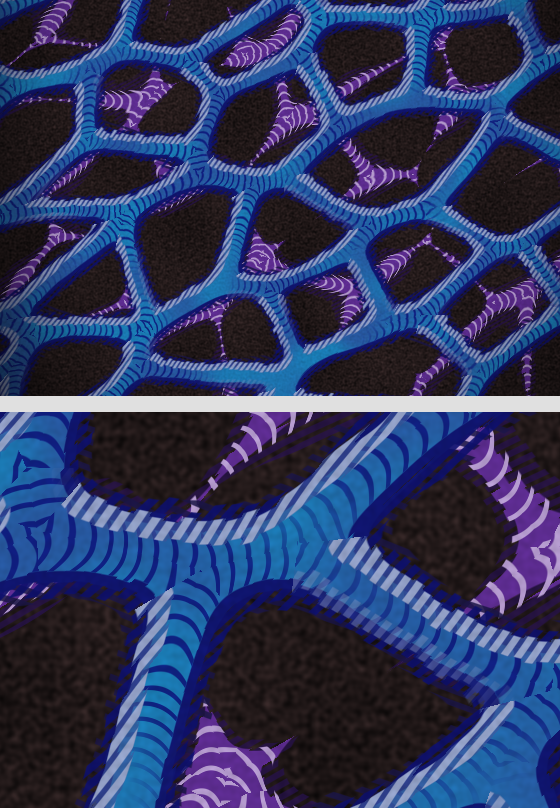
Top: the whole. Bottom: its middle third, enlarged.
Give the GLSL for this pattern, as a WebGL 2 fragment shader.

```glsl
#version 300 es
precision highp float;

uniform vec2 u_resolution;
out vec4 fragColor;

vec2 hash2(vec2 p) {
  p = vec2(dot(p, vec2(127.1, 311.7)), dot(p, vec2(269.5, 183.3)));
  return fract(sin(p) * 43758.5);
}

// Gradient noise, about -0.7 to 0.7
float noise(vec2 p) {
  vec2 i = floor(p), f = fract(p), u = f * f * (3.0 - 2.0 * f);
  vec2 x = vec2(1, 0), y = vec2(0, 1);
  float a = dot(hash2(i) * 2.0 - 1.0, f);
  float b = dot(hash2(i + x) * 2.0 - 1.0, f - x);
  float c = dot(hash2(i + y) * 2.0 - 1.0, f - y);
  float d = dot(hash2(i + 1.0) * 2.0 - 1.0, f - 1.0);
  return mix(mix(a, b, u.x), mix(c, d, u.x), u.y);
}

vec2 turn(vec2 p, float angle) {
  float c = cos(angle), s = sin(angle);
  return mat2(c, s, -s, c) * p;
}

// Rounded cell web: xy = direction to the nearest strand, z = distance to it
vec3 web(vec2 p, vec2 scale) {
  vec2 q = p * scale, home = floor(q), site = q, siteId = home, normal = vec2(1, 0);
  float best = 1e3;
  for (int j = -1; j <= 1; j++)
    for (int i = -1; i <= 1; i++) {
      vec2 id = home + vec2(i, j), c = id + 0.1 + 0.8 * hash2(id);
      float d = dot(c - q, c - q);
      if (d < best) { best = d; site = c; siteId = id; }
    }
  float sum = 0.0, nearest = 1e3;
  for (int j = -2; j <= 2; j++)
    for (int i = -2; i <= 2; i++) {
      if (i == 0 && j == 0) continue;
      vec2 id = siteId + vec2(i, j), c = id + 0.1 + 0.8 * hash2(id);
      vec2 across = c - site, n = across * scale;
      float d = dot(0.5 * (c + site) - q, across) / length(n);
      sum += exp(-70.0 * d);
      if (d < nearest) { nearest = d; normal = normalize(n); }
    }
  return vec3(normal, -log(sum) / 70.0);
}

// Parallel pen strokes: x = ink, y = random raggedness of the stroke ends
vec2 strokes(vec2 p, float angle, float pitch, float thickness) {
  vec2 q = turn(p, -angle);
  float s = q.y / pitch + 1.3 * noise(p * 7.0);
  float soft = 0.8 / (u_resolution.y * pitch);
  float ink = 1.0 - smoothstep(thickness - soft, thickness + soft, abs(fract(s) - 0.5));
  return vec2(ink, noise(vec2(floor(s) * 3.7, q.x * 9.0)));
}

// Bowed lines that wrap across a strand
float arcs(vec2 p, vec3 strand, float pitch, float bow, float thickness) {
  vec2 tangent = vec2(-strand.y, strand.x);
  tangent *= tangent.x < 0.0 ? -1.0 : 1.0;
  float s = dot(p, tangent) / pitch + bow * strand.z * strand.z + noise(p * 14.0);
  float soft = 0.8 / (u_resolution.y * pitch);
  return 1.0 - smoothstep(thickness - soft, thickness + soft, abs(fract(s) - 0.5));
}

float inside(float d, float limit) {
  float soft = 0.9 / u_resolution.y;
  return 1.0 - smoothstep(limit - soft, limit + soft, d);
}

void main() {
  vec2 p = gl_FragCoord.xy / u_resolution.y;
  vec2 warped = p + 0.05 * vec2(noise(p * 3.0), noise(p * 3.0 + 19.0));
  vec2 frontPos = turn(warped, -0.4) + vec2(3.3, 7.1);
  vec2 backPos = turn(warped, -0.7) + vec2(11.4, 5.2);
  float wobble = noise(p * 6.0 + 31.0);

  // Grainy brown paper
  float grain = noise(p * 170.0) + 0.6 * noise(p * vec2(75.0, 110.0));
  vec3 color = vec3(0.13, 0.095, 0.095) * (1.0 + 0.75 * grain + 0.5 * wobble);

  // Violet streaks with pale crescents, deep in the holes
  vec3 back = web(backPos, vec2(2.8, 4.6));
  float reach = 0.034 * smoothstep(-0.18, 0.25, noise(p * 5.0 + 53.0));
  vec2 shade = strokes(p, 0.5, 0.009, 0.3);
  color = mix(color, vec3(0.15, 0.07, 0.29), 0.8 * shade.x * inside(back.z, reach * 1.4 + 0.012 * shade.y - 0.003));
  color = mix(color, vec3(0.36, 0.17, 0.56), inside(back.z, reach * 0.65 + 0.012 * shade.y - 0.004));
  float crescent = arcs(backPos, back, 0.02, 2200.0, 0.13) * inside(back.z, reach * 0.85 - 0.004);
  color = mix(color, vec3(0.70, 0.60, 0.80), crescent);

  // Navy hatching around the strands
  vec3 front = web(frontPos, vec2(3.0, 4.9));
  float d = front.z - 0.008 * wobble;
  vec2 hatch = strokes(p, 0.75, 0.010, 0.32);
  vec2 crossHatch = strokes(p, -0.35, 0.011, 0.24);
  color = mix(color, vec3(0.10, 0.08, 0.27), 0.85 * crossHatch.x * inside(d, 0.038 + 0.016 * crossHatch.y));
  color = mix(color, vec3(0.05, 0.06, 0.42), 0.9 * hatch.x * inside(d, 0.034 + 0.018 * hatch.y));
  color = mix(color, vec3(0.06, 0.08, 0.43), inside(d, 0.025 + 0.008 * hatch.y));

  // Azure core with wrapping blue lines
  float core = inside(d, 0.017 + 0.006 * hatch.y);
  vec3 azure = mix(vec3(0.15, 0.34, 0.62), vec3(0.10, 0.48, 0.70), smoothstep(-0.3, 0.3, noise(p * 8.0)));
  color = mix(color, azure, core);
  float wraps = arcs(frontPos, front, 0.017, 1600.0, 0.14) * smoothstep(-0.25, 0.1, noise(p * 5.0 + 7.0));
  color = mix(color, vec3(0.05, 0.09, 0.48), 0.9 * wraps * core);

  // Pale slanted strokes on the lit rims
  float lit = smoothstep(-0.75, 0.25, dot(front.xy, vec2(0.3, -0.95)) + 1.3 * noise(p * 4.0 + 71.0));
  vec2 chalk = strokes(p, 0.95, 0.0105, 0.29);
  float rim = inside(d, 0.026 + 0.014 * chalk.y) * (1.0 - inside(d, 0.009 + 0.010 * chalk.y));
  color = mix(color, vec3(0.24, 0.33, 0.60), 0.65 * lit * rim);
  color = mix(color, vec3(0.59, 0.64, 0.78), 0.95 * lit * rim * chalk.x);

  // Paper texture and darkened edges
  color *= 1.0 + 0.12 * grain;
  float aspect = u_resolution.x / u_resolution.y;
  float leftFade = smoothstep(-0.15, 0.3, p.x + 0.15 * p.y);
  float cornerFade = 1.0 - 0.3 * smoothstep(0.5, 1.0, length(p - vec2(0.5 * aspect, 0.55)));
  fragColor = vec4(color * mix(0.5, 1.0, leftFade) * cornerFade, 1.0);
}
```
